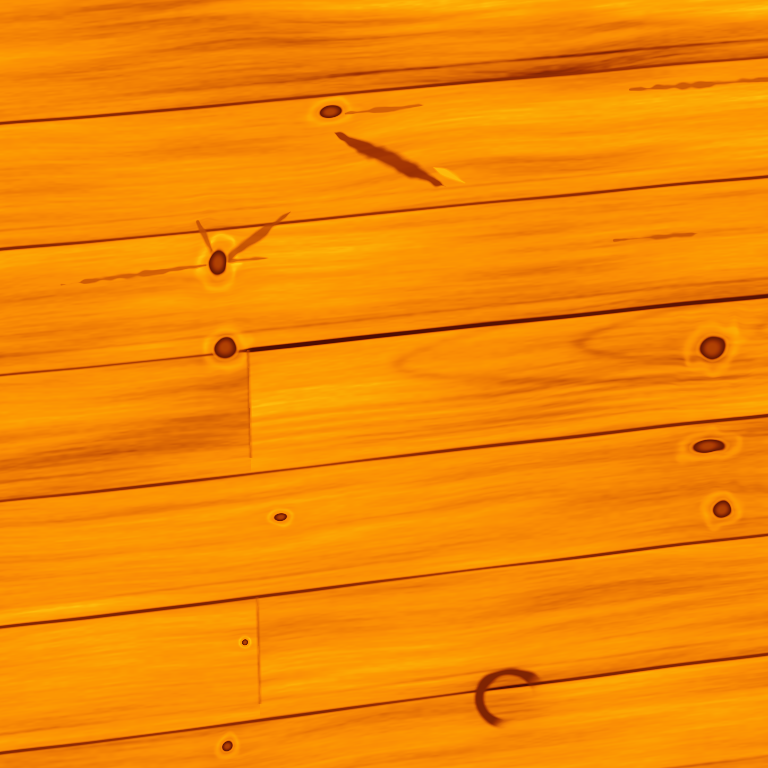
Give the GLSL for this texture, as a Shadertoy shader.

```glsl
// Varnished pine planks, slightly tilted and converging to the right.
// A sheared coordinate counts the planks; stretched noise gives the grain,
// and seams, joints, knots and cracks raise a tone that indexes a colour ramp.

const float JOINT_X = 0.323;   // where short planks butt together
const float BEVEL = 0.85;      // start of the edge strip within a plank

float hash(vec2 p) {
    vec3 q = fract(vec3(p.xyx) * 0.1031);
    q += dot(q, q.yzx + 33.33);
    return fract((q.x + q.y) * q.z);
}

float noise(vec2 p) {
    vec2 i = floor(p), f = fract(p);
    f = f * f * (3.0 - 2.0 * f);
    return mix(mix(hash(i), hash(i + vec2(1, 0)), f.x),
               mix(hash(i + vec2(0, 1)), hash(i + vec2(1, 1)), f.x), f.y);
}

float line(float d, float halfWidth, float px) {
    return 1.0 - smoothstep(halfWidth - px, halfWidth + px, abs(d));
}

// Crack that tapers towards both ends
float streak(vec2 p, vec2 a, vec2 b, float width, float px) {
    vec2 ab = b - a;
    float h = clamp(dot(p - a, ab) / dot(ab, ab), 0.0, 1.0);
    float w = width * (0.15 + 0.85 * sin(3.1416 * h));
    float d = length(p - a - ab * h) + 0.005 * (noise(p * 90.0) - 0.5);
    return 1.0 - smoothstep(0.5 * w - px, w + px, d);
}

// Colour ramp from pale varnish (0) to burnt knot (7)
vec3 varnish(float tone) {
    vec3 ramp[8] = vec3[8](
        vec3(1.00, 0.80, 0.08), vec3(0.99, 0.67, 0.02),
        vec3(0.99, 0.60, 0.01), vec3(0.98, 0.55, 0.02),
        vec3(0.93, 0.48, 0.02), vec3(0.83, 0.38, 0.02),
        vec3(0.63, 0.20, 0.01), vec3(0.30, 0.05, 0.01));
    float t = clamp(tone, 0.0, 6.99);
    int i = int(t);
    return mix(ramp[i], ramp[i + 1], fract(t));
}

// Grain: broad patches, long streaks and fine fibres
float grainTone(vec2 g, float row) {
    g += vec2(row * 7.3 + 20.0, 20.0);
    g.y += 0.12 * noise(g * vec2(5.0, 1.5));
    return 2.2 * (noise(g * vec2(3.0, 2.5)) - 0.5)
         + 2.0 * (noise(g * vec2(4.0, 13.0)) - 0.5)
         + 1.1 * (noise(g * vec2(12.0, 45.0)) - 0.5)
         + 0.5 * (noise(g * vec2(90.0, 70.0)) - 0.5);
}

// Nested arches opening to the right, above fine parallel lines
float archTone(float x, float f) {
    float dy = f - 0.25;
    float u = x - 2.8 * dy * dy + 0.02 * noise(vec2(x * 9.0, f * 6.0)) - 0.53;
    float d = (fract(u / 0.235 + 0.5) - 0.5) * 0.235 / sqrt(1.0 + 400.0 * dy * dy);
    float arches = exp(-d * d / 0.0001) * smoothstep(-0.1, -0.05, u);
    float fibres = 0.5 + 0.5 * sin(f * 85.0 + 4.0 * noise(vec2(x * 5.0, f * 3.0)));
    return 1.2 * arches + 1.1 * fibres * smoothstep(0.5, 0.6, f) * smoothstep(0.88, 0.8, f);
}

// Knot: x = mask, y = radius in knot units
vec2 knot(vec2 d, vec2 size, vec2 uv) {
    float r = length(d / size) * (0.8 + 0.4 * noise(uv * 70.0));
    return vec2(1.0 - smoothstep(0.75, 1.15, r), r);
}

void mainImage(out vec4 fragColor, in vec2 fragCoord) {
    vec2 uv = fragCoord / iResolution.xy;
    float px = 0.7 / iResolution.y;

    // Plank coordinates: k is whole at every seam
    float pitch = mix(0.164, 0.1555, uv.x);
    float k = (mix(0.8385, 0.926, uv.x) - uv.y) / pitch;
    k += 0.02 * (noise(vec2(uv.x * 8.0, 3.0)) - 0.5);
    float row = floor(k), f = fract(k);
    bool jointed = row == 2.0 || row == 4.0;
    float jointX = uv.x - JOINT_X - 0.006 * (row - 2.0) - 0.004 * f;
    bool leftPiece = jointed && jointX < 0.0;

    // Knots (x, k, radii) bend the grain around them
    vec4 knots[9] = vec4[9](
        vec4(0.927, 2.387, 0.020, 0.018), vec4(0.922, 3.204, 0.024, 0.011),
        vec4(0.940, 3.750, 0.015, 0.013), vec4(0.293, 1.950, 0.016, 0.016),
        vec4(0.366, 3.378, 0.010, 0.006), vec4(0.296, 5.173, 0.009, 0.008),
        vec4(0.319, 4.355, 0.005, 0.005), vec4(0.430, 0.137, 0.018, 0.010),
        vec4(0.284, 1.265, 0.014, 0.021));
    vec2 grain = vec2(uv.x, k);
    float knotMask = 0.0, knotTone = 0.0, halo = 0.0;
    for (int i = 0; i < 9; i++) {
        vec2 d = (vec2(uv.x, k) - knots[i].xy) * vec2(1.0, pitch);
        vec2 m = knot(d, knots[i].zw, uv);
        grain.y -= 2.5 * d.y * exp(-0.2 * m.y * m.y);
        halo += 1.4 * exp(-0.6 * m.y) - 1.6 * exp(-8.0 * pow(m.y - 1.6, 2.0));
        knotTone = mix(knotTone, 5.7 + 1.1 * smoothstep(0.2, 0.9, m.y), m.x);
        knotMask = max(knotMask, m.x);
    }

    // Plank body, edge strip and shading
    float tone = 2.65 + grainTone(grain, row + (leftPiece ? 0.5 : 0.0)) + halo;
    tone += (row < 0.0 || (leftPiece && row == 2.0)) ? 0.8 : 0.0;
    if (row == 2.0 && !leftPiece) tone += archTone(uv.x, f) - 0.3;
    float wear = noise(vec2(uv.x * 4.0, row * 5.0 + 9.0));
    tone += 1.8 * wear * exp((f - 1.0) * pitch / 0.012);
    tone += 1.5 * wear * line((f - BEVEL) * pitch, 0.002, 0.002);
    tone -= 0.6 * smoothstep(BEVEL, BEVEL + 0.03, f) * (1.0 - uv.x);
    tone -= 2.5 * smoothstep(0.975, 1.0, uv.y + 0.012 * noise(uv * 12.0)) * smoothstep(0.1, 0.5, uv.x);

    // Seams and butt joints
    float seam = round(k);
    float age = noise(vec2(uv.x * 5.0, seam * 3.7 + 40.0));
    float bold = seam == 2.0 ? smoothstep(0.31, 0.33, uv.x) : 0.3;
    tone = mix(tone, 5.6 + bold + 0.6 * age, line((k - seam) * pitch, 0.0013 + 0.0013 * bold + 0.001 * age, px + 0.0008));
    if (jointed && f < BEVEL + 0.02)
        tone = mix(tone, 5.5, (0.4 + 0.5 * noise(uv * 60.0)) * line(jointX, 0.002, px + 0.001));

    // Cracks and resin streaks, the wide ones darkest
    vec4 cracks[8] = vec4[8](
        vec4(0.436, 0.827, 0.580, 0.757), vec4(0.276, 0.648, 0.378, 0.724),
        vec4(0.258, 0.711, 0.282, 0.661), vec4(0.080, 0.629, 0.270, 0.655),
        vec4(0.820, 0.883, 1.010, 0.897), vec4(0.800, 0.687, 0.920, 0.697),
        vec4(0.450, 0.852, 0.560, 0.864), vec4(0.290, 0.660, 0.350, 0.664));
    float widths[8] = float[8](0.015, 0.007, 0.005, 0.004, 0.005, 0.004, 0.003, 0.004);
    for (int i = 0; i < 8; i++)
        tone = mix(tone, 5.0 + 90.0 * widths[i], 0.9 * streak(uv, cracks[i].xy, cracks[i].zw, widths[i], px));
    tone = mix(tone, 0.6, streak(uv, vec2(0.565, 0.782), vec2(0.605, 0.762), 0.006, px));

    // Hooked bark scar, open to the right
    vec2 h = (uv - vec2(0.664, 0.091)) * vec2(0.85, 1.0);
    float hook = line(length(h) - 0.034, 0.004 + 0.006 * noise(uv * 40.0), px + 0.002);
    hook *= smoothstep(0.028, 0.0, h.x - 0.7 * h.y);
    tone = mix(tone + 1.2 * exp(-dot(h, h) / 0.002), 6.4, hook);

    fragColor = vec4(varnish(mix(tone, knotTone, knotMask)), 1.0);
}
```
